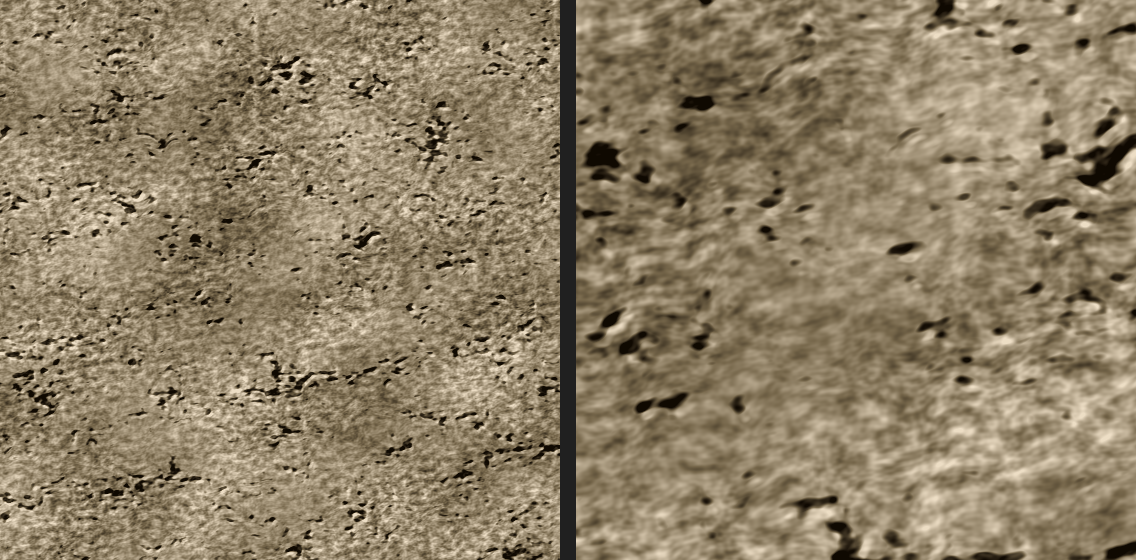
Left, the full canvas; right, a detail of the centre.
A Shadertoy shader for this texture:

```glsl
// Rough, weathered earth-coloured stone with clustered dark pits and pale grains.
#define BASE_TONE 0.585
#define BROAD_CONTRAST 0.20
#define GRAIN_CONTRAST 0.33
#define PIT_DEPTH 0.50
#define RIM_LIGHT 0.20
#define SLANT 0.16
#define GRAIN_SCALE vec2(56.0, 88.0)
#define PIT_SCALE vec2(50.0, 84.0)
#define CLUSTER_SCALE vec2(7.0, 15.0)
#define DARK vec3(0.11, 0.08, 0.04)
#define MIDDLE vec3(0.46, 0.40, 0.29)
#define PALE vec3(0.80, 0.74, 0.64)

// Random unit gradient for a lattice cell
vec2 cellGradient(vec2 cell) {
    vec3 h = fract(cell.xyx * vec3(0.1031, 0.1030, 0.0973));
    h += dot(h, h.yzx + 33.33);
    float angle = 6.2832 * fract((h.x + h.y) * h.z);
    return vec2(cos(angle), sin(angle));
}

// Gradient noise centred on zero
float noise(vec2 p) {
    vec2 cell = floor(p);
    vec2 f = p - cell;
    vec2 blend = f * f * f * (f * (f * 6.0 - 15.0) + 10.0);
    vec2 e = vec2(1.0, 0.0);
    float a = dot(cellGradient(cell), f);
    float b = dot(cellGradient(cell + e.xy), f - e.xy);
    float c = dot(cellGradient(cell + e.yx), f - e.yx);
    float d = dot(cellGradient(cell + e.xx), f - e.xx);
    return mix(mix(a, b, blend.x), mix(c, d, blend.x), blend.y);
}

// Three octaves, each weaker by the given gain
float fractal(vec2 p, float gain) {
    float sum = 0.0;
    float weight = 1.0;
    for (int i = 0; i < 3; i++) {
        sum += weight * noise(p);
        p = p * 1.87 + vec2(37.3, 71.9);
        weight *= gain;
    }
    return sum;
}

// Pit coverage: small hollows that crowd together in flat clusters
float pits(vec2 p, float cluster) {
    vec2 q = p * PIT_SCALE + 210.0;
    float hollow = noise(q) + 0.55 * noise(q * 1.9 + 43.0);
    return smoothstep(0.32, 0.72, hollow + 0.75 * cluster);
}

// Brown ramp addressed by its red value
vec3 earthColour(float tone) {
    vec3 low = mix(DARK, MIDDLE, (tone - DARK.r) / (MIDDLE.r - DARK.r));
    vec3 high = mix(MIDDLE, PALE, (tone - MIDDLE.r) / (PALE.r - MIDDLE.r));
    return tone < MIDDLE.r ? low : high;
}

void mainImage(out vec4 fragColor, in vec2 fragCoord) {
    vec2 uv = fragCoord / iResolution.y;
    vec2 p = uv + 0.006 * vec2(noise(uv * 22.0), noise(uv * 22.0 + 90.0));
    p.y -= SLANT * p.x;

    // Broad stains, and patches where the surface is worn smooth
    float broad = fractal(p * vec2(4.0, 6.0) + 15.0, 0.65);
    float roughness = 0.95 + 0.75 * noise(p * vec2(5.0, 7.0) + 120.0);
    float cluster = fractal(p * CLUSTER_SCALE + 60.0, 0.55);

    // Fine grain
    float grain = fractal(p * GRAIN_SCALE + 320.0, 0.70);

    // Pits, with a lit rim on their lower right side
    float pit = pits(p, cluster);
    float rim = max(pits(p + vec2(-0.004, 0.006), cluster) - pit, 0.0);

    float tone = BASE_TONE + BROAD_CONTRAST * broad;
    tone += GRAIN_CONTRAST * roughness * grain;
    tone += RIM_LIGHT * rim - PIT_DEPTH * pit;
    fragColor = vec4(earthColour(clamp(tone, 0.06, 0.93)), 1.0);
}
```
